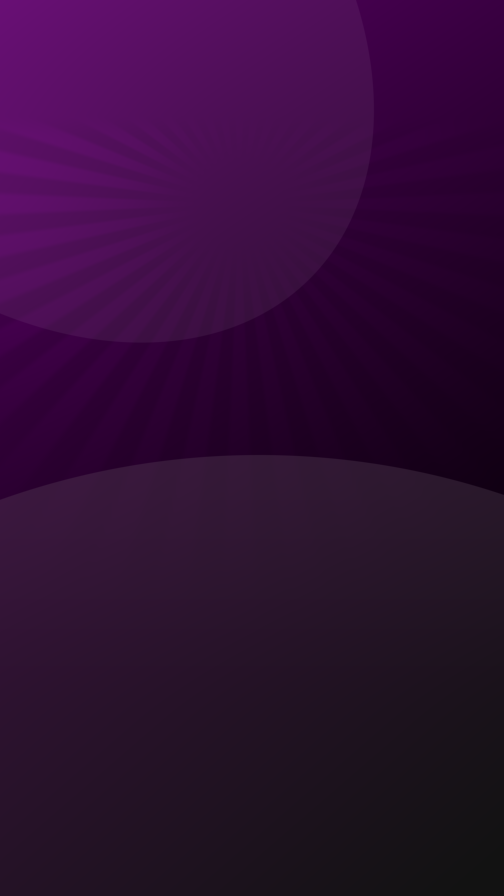
Write a Shadertoy shader that draws this background.

```glsl
// Dark violet gradient with faint sun rays, a tilted glass oval and a grey hill.
#define TOP 1.7778
#define RAY_CENTER vec2(0.475, 1.373)
#define RAY_COUNT 36.0
#define RAY_STRENGTH 0.11
#define OVAL_CENTER vec2(0.050, 1.790)
#define OVAL_RADII vec2(0.799, 0.565)
#define OVAL_VEIL 0.06
#define HILL_CENTER vec2(0.514, -0.655)
#define HILL_RADIUS 1.53
#define VIOLET vec3(1.0, 0.0, 1.14)
#define HILL_VIOLET vec3(1.0, 0.0, 1.10)

// Antialiased coverage of a shape from its signed distance.
float cover(float dist, float pixel) {
    return smoothstep(pixel, -pixel, dist);
}

// Approximate signed distance to an axis-aligned ellipse.
float ellipseDistance(vec2 p, vec2 radii) {
    float k = length(p / radii);
    return k * (k - 1.0) / max(length(p / (radii * radii)), 1e-4);
}

// Soft radial beams, hollow in the middle and fading overhead.
float sunRays(vec2 p) {
    vec2 d = p - RAY_CENTER;
    float r = length(d);
    float wave = cos(RAY_COUNT * atan(d.y, d.x));
    float beam = smoothstep(-0.5, 0.5, wave) - 0.4;
    float inner = smoothstep(0.07, 0.24, r);
    float outer = 1.0 - smoothstep(0.40, 0.90, r);
    float overhead = 1.0 - smoothstep(0.12, 0.18, d.y);
    float leftward = mix(0.7, 1.2, smoothstep(0.3, -0.5, d.x));
    return beam * inner * outer * overhead * leftward;
}

void mainImage(out vec4 fragColor, in vec2 fragCoord) {
    // Canvas width is one unit; height is scaled to TOP.
    vec2 p = fragCoord / iResolution.xy * vec2(1.0, TOP);
    float pixel = 0.8 / iResolution.x;
    float rays = RAY_STRENGTH * sunRays(p);

    // Diagonal backdrop, brightest at the upper left, sagging midway.
    float fall = 0.127 * p.x + 0.190 * (TOP - p.y);
    float light = max(0.373 - fall - 0.9 * fall * (0.3 - fall), 0.0);
    float band = (p.y - 1.33) / 0.25;
    light += 0.035 * smoothstep(0.45, 0.0, p.x) * exp(-band * band);
    vec3 color = VIOLET * light * (1.0 + rays);

    // Translucent oval, its long axis pointing down and right.
    vec2 q = p - OVAL_CENTER;
    vec2 tilted = vec2(q.x - q.y, q.x + q.y) * inversesqrt(2.0);
    float oval = cover(ellipseDistance(tilted, OVAL_RADII), pixel);
    color = mix(color, vec3(1.0), OVAL_VEIL * oval);

    // Grey hill with its own slow violet falloff and a slightly paler crest.
    float hill = cover(length(p - HILL_CENTER) - HILL_RADIUS, pixel);
    float tint = max(0.141 - 0.078 * p.x - 0.090 * (0.78 - p.y), 0.0);
    float grey = mix(0.070, 0.094, smoothstep(0.35, 0.875, p.y));
    vec3 hillColor = vec3(grey) + HILL_VIOLET * tint * (1.0 + 0.7 * rays);
    color = mix(color, hillColor, hill);

    fragColor = vec4(color, 1.0);
}
```
